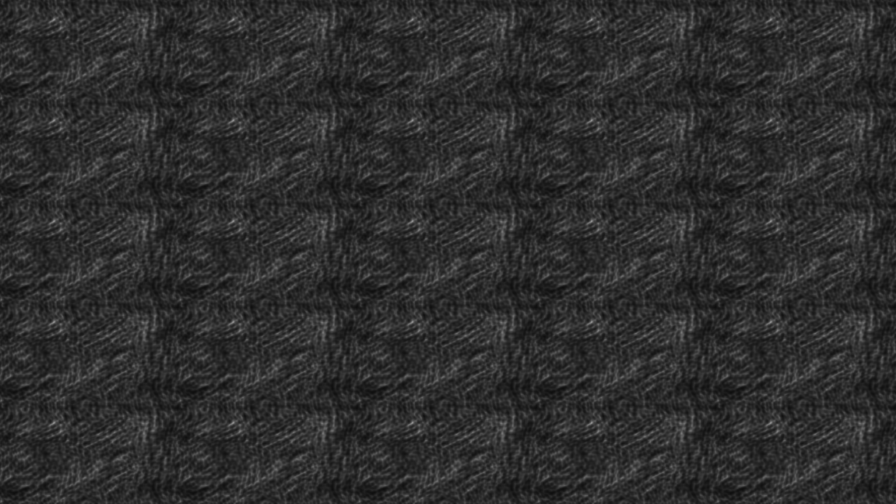
Give the GLSL for this texture, as a Shadertoy shader.

```glsl
const vec2 REPEATS = vec2(5.0, 5.0);
const float TILE_ASPECT = 16.0 / 9.0;
const vec3 CLOTH = vec3(0.173);
const float STROKE_CONTRAST = 1.1;
const float GRAIN_CONTRAST = 0.75;
const float MOTTLE_CONTRAST = 0.3;
const float WARP = 0.035;
const vec2 WARP_CELLS = vec2(4.0, 3.0);
const vec2 MOTTLE_CELLS = vec2(8.0, 5.0);
const vec2 RISING_CELLS = vec2(10.0, 22.0);
const vec2 UPRIGHT_CELLS = vec2(42.0, 7.0);
const vec2 GRAIN_CELLS = vec2(50.0, 28.0);

// Worn and inked patches: centre x, centre y, radius, tone
const int PATCH_COUNT = 8;
const vec4 PATCHES[PATCH_COUNT] = vec4[](
    vec4(0.44, 0.26, 0.08, 0.50), vec4(0.77, 0.76, 0.13, 0.40),
    vec4(0.72, 0.47, 0.10, 0.28), vec4(0.27, 0.78, 0.12, 0.22),
    vec4(0.22, 0.56, 0.09, -0.38), vec4(0.87, 0.16, 0.13, -0.40),
    vec4(0.94, 0.70, 0.08, -0.42), vec4(0.08, 0.14, 0.11, -0.28));

float hash(vec2 cell, float seed) {
    vec3 q = fract((cell.xyx + seed) * vec3(0.1031, 0.1030, 0.0973));
    q += dot(q, q.yzx + 33.33);
    return fract((q.x + q.y) * q.z);
}

float cornerSlope(vec2 cell, vec2 offset, vec2 period, float seed) {
    float angle = 6.2832 * hash(mod(cell, period), seed);
    return dot(vec2(cos(angle), sin(angle)), offset);
}

// Gradient noise that wraps after a whole number of cells
float wrappedNoise(vec2 p, vec2 period, float seed) {
    vec2 cell = floor(p);
    vec2 f = p - cell;
    vec2 blend = f * f * f * (f * (f * 6.0 - 15.0) + 10.0);
    vec2 e = vec2(0.0, 1.0);
    float a = cornerSlope(cell, f, period, seed);
    float b = cornerSlope(cell + e.yx, f - e.yx, period, seed);
    float c = cornerSlope(cell + e.xy, f - e.xy, period, seed);
    float d = cornerSlope(cell + 1.0, f - 1.0, period, seed);
    return mix(mix(a, b, blend.x), mix(c, d, blend.x), blend.y);
}

float tileNoise(vec2 p, vec2 cells, float seed) {
    return wrappedNoise(p * cells, cells, seed);
}

// Signed distance to the nearest repeat of a point in the tile
vec2 wrappedOffset(vec2 p, vec2 centre) {
    vec2 d = p - centre;
    return d - round(d);
}

float patchTone(vec2 p) {
    float tone = 0.0;
    for (int i = 0; i < PATCH_COUNT; i++) {
        vec2 d = wrappedOffset(p, PATCHES[i].xy) * vec2(TILE_ASPECT, 1.0);
        d /= PATCHES[i].z * vec2(1.4, 1.0);
        tone += PATCHES[i].w * exp(-dot(d, d));
    }
    return tone;
}

// Share of upright strokes: right-hand column, top band and loose areas
float uprightShare(vec2 p) {
    vec2 d = abs(wrappedOffset(p, vec2(0.87, 0.93)));
    float column = 1.0 - smoothstep(0.08, 0.20, d.x);
    float band = 1.0 - smoothstep(0.05, 0.11, d.y);
    float loose = smoothstep(0.05, 0.30, tileNoise(p, WARP_CELLS, 3.0));
    return max(max(column, band) * 0.85, loose * 0.7);
}

float clothTone(vec2 p) {
    vec2 bend = vec2(tileNoise(p, WARP_CELLS, 11.0), tileNoise(p, WARP_CELLS, 23.0));
    vec2 q = p + WARP * bend;

    // Pencil-like strokes in two directions
    float rising = tileNoise(vec2(q.x, q.y - q.x), RISING_CELLS, 37.0);
    float upright = tileNoise(q, UPRIGHT_CELLS, 41.0);
    float strokes = mix(rising, upright, uprightShare(p));

    // Thread grain and uneven dye
    float grain = tileNoise(q, GRAIN_CELLS, 53.0);
    float mottle = tileNoise(q, MOTTLE_CELLS, 67.0);

    // Dark join under the top edge of each tile
    float join = wrappedOffset(p, vec2(0.0, 0.96)).y / 0.035;
    float joinTone = -0.22 * exp(-join * join);

    return STROKE_CONTRAST * strokes + GRAIN_CONTRAST * grain
         + MOTTLE_CONTRAST * mottle + patchTone(p) + joinTone;
}

void mainImage(out vec4 fragColor, in vec2 fragCoord) {
    vec2 p = fragCoord / iResolution.xy * REPEATS;
    fragColor = vec4(CLOTH * exp(clothTone(p)), 1.0);
}
```
